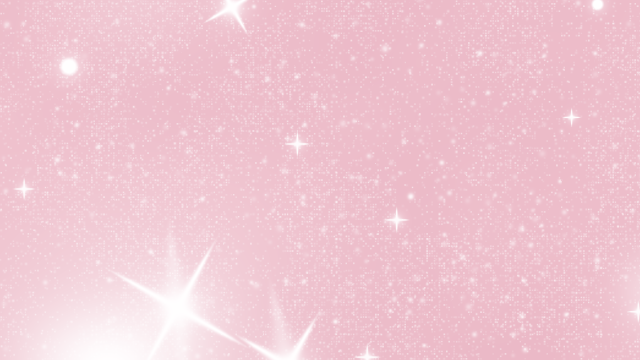
Give the GLSL for this background, as a WebGL 2 fragment shader.

```glsl
#version 300 es
precision highp float;
// Pink glitter backdrop with a white haze, glowing discs and sparkling stars.
// Hashed grids scatter the dots; tapered rays form the stars; every light
// is screened together into one coverage that blends pink towards white.
uniform vec2 u_resolution;
out vec4 fragColor;

// Integer hash: three values in 0..1 for each cell and layer
vec3 hash3(vec2 cell, uint layer) {
    uvec3 v = uvec3(uvec2(ivec2(cell)), layer) * 1664525u + 1013904223u;
    v.x += v.y * v.z; v.y += v.z * v.x; v.z += v.x * v.y;
    v ^= v >> 16u;
    v.x += v.y * v.z; v.y += v.z * v.x; v.z += v.x * v.y;
    return vec3(v >> 8u) / 16777216.0;
}

float noise(vec2 p) {
    vec2 i = floor(p), f = fract(p);
    f = f * f * (3.0 - 2.0 * f);
    float low = mix(hash3(i, 9u).x, hash3(i + vec2(1, 0), 9u).x, f.x);
    float high = mix(hash3(i + vec2(0, 1), 9u).x, hash3(i + 1.0, 9u).x, f.x);
    return mix(low, high, f.y);
}

float screen(float a, float b) {
    return 1.0 - (1.0 - clamp(a, 0.0, 1.0)) * (1.0 - clamp(b, 0.0, 1.0));
}

float glow(vec2 d, vec2 radius) {
    d /= radius;
    return exp(-dot(d, d));
}

// One soft dot per occupied grid cell, kept inside the cell
float dots(vec2 p, float size, float radius, float share, uint layer) {
    vec2 cell = floor(p / size);
    vec3 place = hash3(cell, layer), look = hash3(cell, layer + 1u);
    float r = radius * mix(0.75, 1.15, look.y);
    float margin = min(1.3 * r / size, 0.5);
    vec2 center = (cell + mix(vec2(margin), vec2(1.0 - margin), place.xy)) * size;
    return step(place.z, share) * mix(0.25, 1.0, look.x * look.x) * glow(p - center, vec2(r));
}

// Line of light through the origin, tapering to both tips
float ray(vec2 d, float angle, float len, float width) {
    vec2 axis = vec2(cos(angle), sin(angle));
    float taper = max(1.0 - abs(dot(d, axis)) / len, 0.0);
    float across = dot(d, vec2(-axis.y, axis.x)) / (width * taper + 0.0012);
    return exp(-across * across) * smoothstep(0.0, 0.45, taper);
}

// Four-pointed star with a bright core and a faint halo
float star(vec2 d, float angle, float len, float width, float core) {
    float light = screen(ray(d, angle, len, width), ray(d, angle + 1.5708, len, width));
    light = screen(light, glow(d, vec2(core)));
    return screen(light, 0.35 * glow(d, vec2(core * 2.3)));
}

void main() {
    vec2 p = gl_FragCoord.xy / u_resolution.y;

    // Uneven pink ground
    float cloud = 0.65 * noise(p * 2.6) + 0.35 * noise(p * 6.0 + 20.0);
    vec3 pink = mix(vec3(0.918, 0.718, 0.773), vec3(0.937, 0.757, 0.804), cloud);

    // Haze
    float light = glow(p - vec2(0.30, -0.02), vec2(0.25, 0.18));
    light = screen(light, 0.30 * glow(p - vec2(0.38, 0.12), vec2(0.46, 0.36)));
    light = screen(light, 0.16 * glow(p - vec2(0.36, 0.98), vec2(0.22, 0.16)));
    light = screen(light, 0.40 * glow(p - vec2(1.80, 0.19), vec2(0.09, 0.12)));

    // Glitter: fine grain in patches, then larger specks
    float patches = mix(0.14, 0.42, smoothstep(0.25, 0.75, noise(p * 7.0 + 40.0)));
    light = screen(light, 0.55 * dots(p, 0.0068, 0.0027, patches, 11u));
    light = screen(light, 0.50 * dots(p + 0.003, 0.0115, 0.0033, patches, 21u));
    float band = glow(p - vec2(1.08, 0.42), vec2(0.75, 0.50));
    light = screen(light, 0.75 * dots(p, 0.048, 0.0068, 0.12 + 0.30 * band, 31u));
    light = screen(light, 0.65 * dots(p + 0.02, 0.071, 0.0085, 0.08 + 0.22 * band, 41u));

    // Glowing discs
    vec3 discs[2] = vec3[](vec3(0.192, 0.815, 0.024), vec3(1.660, 0.988, 0.016));
    for (int i = 0; i < 2; i++) {
        float r = length(p - discs[i].xy) / discs[i].z;
        light = screen(light, 1.0 - smoothstep(0.65, 1.25, r));
        light = screen(light, 0.45 * exp(-r * r * 0.4));
    }

    // Small upright stars: centre and ray length
    vec3 stars[6] = vec3[](
        vec3(0.826, 0.600, 0.040), vec3(1.102, 0.389, 0.040), vec3(1.588, 0.674, 0.029),
        vec3(0.067, 0.475, 0.035), vec3(1.020, 0.008, 0.042), vec3(1.773, 0.134, 0.034));
    for (int i = 0; i < 6; i++) {
        float len = stars[i].z;
        light = screen(light, 0.95 * star(p - stars[i].xy, 0.0, len, len * 0.07, len * 0.25));
    }

    // Large tilted stars with wide faint beams
    vec2 big = p - vec2(0.493, 0.144), low = p - vec2(0.800, -0.015);
    light = screen(light, star(big, 1.06, 0.245, 0.013, 0.050));
    light = screen(light, 0.38 * ray(big, 1.67, 0.27, 0.034));
    light = screen(light, star(low, 1.04, 0.185, 0.014, 0.032));
    light = screen(light, 0.38 * ray(low, 1.78, 0.27, 0.034));
    vec2 top = p - vec2(0.644, 0.981);
    light = screen(light, star(top, -1.05, 0.100, 0.008, 0.023));

    fragColor = vec4(mix(pink, vec3(1.0, 0.995, 0.997), light), 1.0);
}
```
